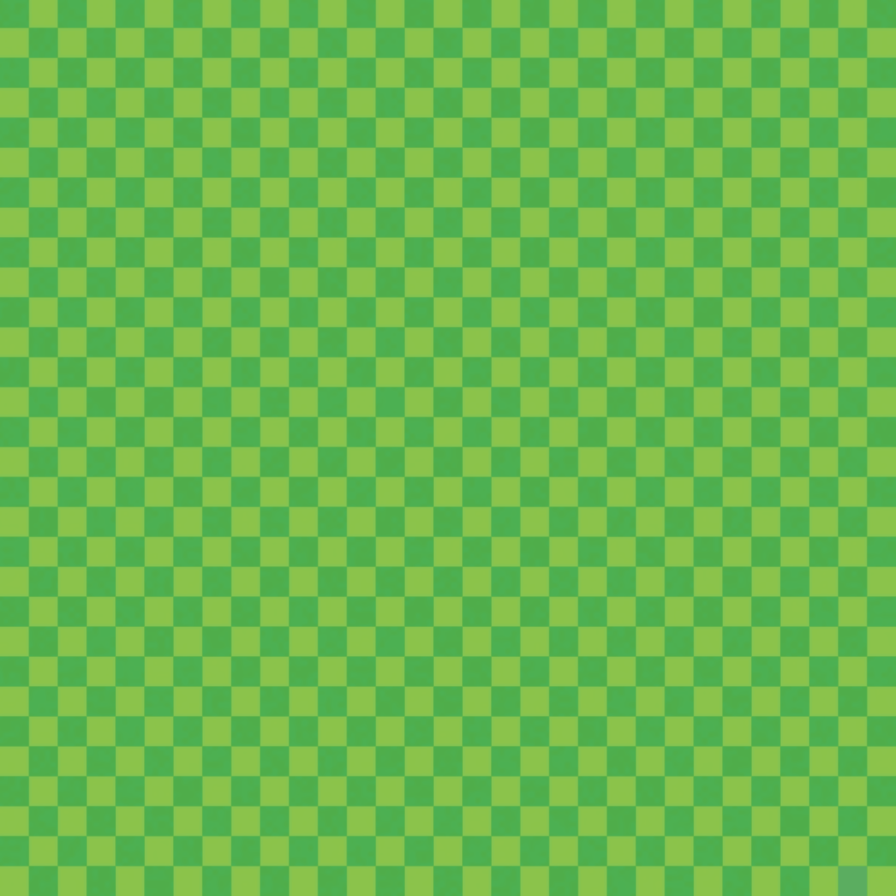
Write a WebGL 1 fragment shader that draws this pattern.

```glsl
precision highp float;

// A two-tone green checkerboard, 31 columns by just under 30 rows, with the
// top row slightly cut. Soft signed square waves are multiplied to make the
// checks, then seams, pale-cell rims and faint mottling are blended in.

uniform vec2 u_resolution;

const vec2 CELLS = vec2(31.0, 29.93);
const float SEAM = 0.0013;               // half width of the soft cell edge
const float RIM = 0.0045;                // reach of the tint inside pale cells
const vec2 FADED_CELL = vec2(29.0, 0.0); // one slightly greyed check

const vec3 LIME = vec3(0.548, 0.763, 0.290);
const vec3 LIME_RIM = vec3(0.510, 0.768, 0.325);
const vec3 GREEN = vec3(0.300, 0.690, 0.320);
const vec3 GREEN_WARM = vec3(0.310, 0.680, 0.290);
const vec3 GREEN_FADED = vec3(0.355, 0.680, 0.375);
const vec3 SEAM_SHADE = vec3(0.020, 0.012, 0.014);

float hash(vec2 p) {
  return fract(sin(dot(p, vec2(127.1, 311.7))) * 43758.5453);
}

float valueNoise(vec2 p) {
  vec2 i = floor(p);
  vec2 f = fract(p);
  f = f * f * (3.0 - 2.0 * f);
  float low = mix(hash(i), hash(i + vec2(1.0, 0.0)), f.x);
  float high = mix(hash(i + vec2(0.0, 1.0)), hash(i + vec2(1.0, 1.0)), f.x);
  return mix(low, high, f.y);
}

// Canvas distance to the nearest inner grid line on each axis
vec2 lineDistance(vec2 grid, vec2 cells) {
  vec2 line = clamp(floor(grid + 0.5), vec2(1.0), ceil(cells) - 1.0);
  return abs(grid - line) / cells;
}

// +1 in even cells, -1 in odd cells, fading through 0 at the seams
float softChecker(vec2 cell, vec2 dist, float softness) {
  float parity = 1.0 - 2.0 * mod(cell.x + cell.y, 2.0);
  vec2 ramp = smoothstep(-softness, softness, dist) * 2.0 - 1.0;
  return parity * ramp.x * ramp.y;
}

void main() {
  vec2 uv = gl_FragCoord.xy / u_resolution;
  vec2 grid = uv * CELLS;
  vec2 cell = floor(grid);
  vec2 dist = lineDistance(grid, CELLS);

  float pixel = 1.0 / min(u_resolution.x, u_resolution.y);
  float checker = softChecker(cell, dist, max(SEAM, 0.75 * pixel));

  // Faint mottling, with a small shift from cell to cell
  float mottle = valueNoise(uv * 150.0);
  float tone = mix(mottle, hash(cell + 7.0), 0.3);

  // Pale checks turn greener towards their rims
  float rim = 1.0 - smoothstep(SEAM, RIM, min(dist.x, dist.y));
  vec3 lime = mix(LIME, LIME_RIM, 0.7 * rim + 0.15 * tone);

  // Dark checks drift between two close greens
  vec3 green = mix(GREEN, GREEN_WARM, smoothstep(0.25, 0.75, tone));
  vec2 offset = abs(cell - FADED_CELL);
  float faded = 1.0 - step(0.5, max(offset.x, offset.y));
  green = mix(green, GREEN_FADED, faded);

  vec3 color = mix(green, lime, 0.5 + 0.5 * checker);
  color -= SEAM_SHADE * (1.0 - abs(checker));
  gl_FragColor = vec4(color, 1.0);
}
```
